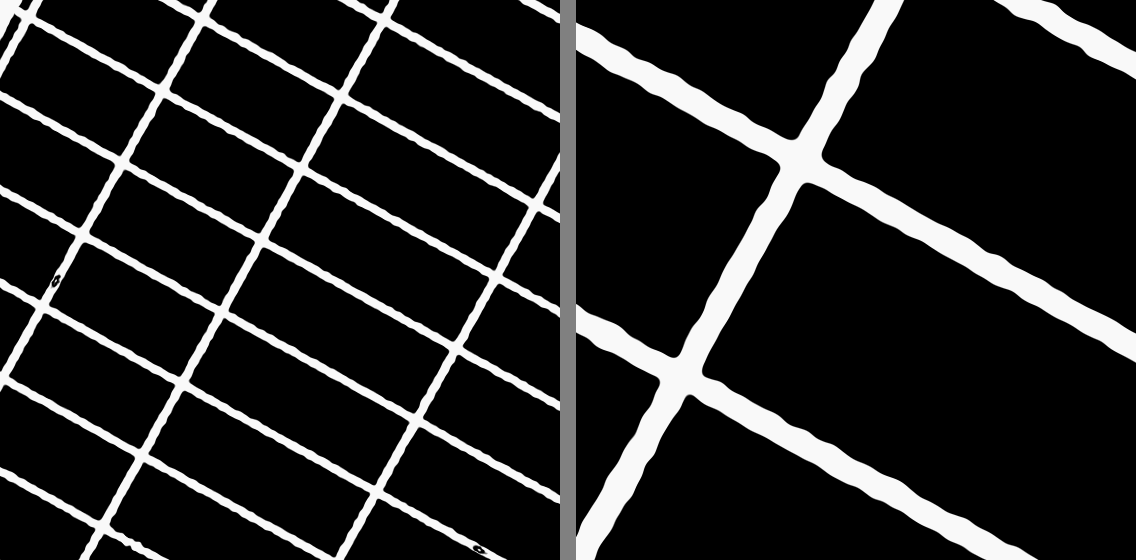
Left, the full canvas; right, a detail of the centre.
A WebGL 1 fragment shader for this pattern:

```glsl
precision highp float;
// Slanted grid of ragged white lines on black, with uneven columns and a few worn spots.

uniform vec2 u_resolution;

const vec3 GROUND = vec3(0.0);
const vec3 LINE = vec3(0.975);
const float TILT = 0.507;             // clockwise slant, radians
const float ROW_STEP = 0.1466;
const float ROW_OFFSET = 0.002;
const float ROW_HALF = 0.0074;        // half widths of the lines
const float COLUMN_HALF = 0.0080;
const vec4 COLUMNS = vec4(0.060, 0.332, 0.6165, 1.0143);
const float STRETCH_START = -0.145;   // rows above this sit further apart
const float STRETCH = 0.94;
const float CORNER_EDGE = 0.035;      // solid white beyond this
const float FILLET = 0.006;           // softening where lines cross
const float ROUGH_FREQ = 75.0;
const float ROUGHNESS = 0.0030;
const vec2 WORN_SPOT = vec2(0.674, 0.741);
const float WORN_RADIUS = 0.028;
const float WORN_ROUGHNESS = 0.007;

vec2 hashGradient(vec2 cell) {
  vec2 h = vec2(dot(cell, vec2(127.1, 311.7)), dot(cell, vec2(269.5, 183.3)));
  return 2.0 * fract(sin(h) * 43758.5) - 1.0;
}

float gradientNoise(vec2 p) {
  vec2 i = floor(p), f = fract(p);
  vec2 w = f * f * f * (f * (f * 6.0 - 15.0) + 10.0);
  vec2 e = vec2(0.0, 1.0);
  float low = mix(dot(hashGradient(i), f),
                  dot(hashGradient(i + e.yx), f - e.yx), w.x);
  float high = mix(dot(hashGradient(i + e.xy), f - e.xy),
                   dot(hashGradient(i + e.yy), f - e.yy), w.x);
  return mix(low, high, w.y);
}

float smoothMin(float a, float b, float k) {
  float h = max(k - abs(a - b), 0.0) / k;
  return min(a, b) - h * h * k * 0.25;
}

float rowDistance(float v) {
  v = max(v, STRETCH_START) + STRETCH * min(v - STRETCH_START, 0.0);
  float t = (v - ROW_OFFSET) / ROW_STEP;
  return abs(fract(t + 0.5) - 0.5) * ROW_STEP - ROW_HALF;
}

float columnDistance(float u) {
  vec4 d = abs(u - COLUMNS);
  return min(min(d.x, d.y), min(d.z, d.w)) - COLUMN_HALF;
}

// Hollow, wobbly hole left in a line
float fleckDistance(vec2 q, vec2 radii, float wobble) {
  float ring = abs(length(q / radii) - 0.65 + wobble) - 0.38;
  return ring * min(radii.x, radii.y);
}

void main() {
  float pixel = 1.0 / min(u_resolution.x, u_resolution.y);
  vec2 p = gl_FragCoord.xy * pixel;

  // Grid coordinates measured from the top left corner
  vec2 q = vec2(p.x, 1.0 - p.y);
  float c = cos(TILT), s = sin(TILT);
  vec2 g = vec2(c * q.x + s * q.y, c * q.y - s * q.x);

  // Lines and solid corner
  float d = smoothMin(rowDistance(g.y), columnDistance(g.x), FILLET);
  d = min(d, g.x - CORNER_EDGE);

  // Ragged edges, rougher around the worn spot
  vec2 fromWorn = (g - WORN_SPOT) / WORN_RADIUS;
  float rough = ROUGHNESS + WORN_ROUGHNESS * exp(-dot(fromWorn, fromWorn));
  d += rough * gradientNoise(p * ROUGH_FREQ);

  // Flecks, one on a column and one on a row
  float wobble = 0.7 * gradientNoise(p * 130.0);
  float fleck = fleckDistance(g - vec2(0.331, 0.390), vec2(0.005, 0.013), wobble);
  fleck = min(fleck, fleckDistance(g - vec2(1.2245, 0.443), vec2(0.012, 0.005), wobble));
  d = max(d, -fleck);

  float ink = 1.0 - smoothstep(-0.75 * pixel, 0.75 * pixel, d);
  gl_FragColor = vec4(mix(GROUND, LINE, ink), 1.0);
}
```
